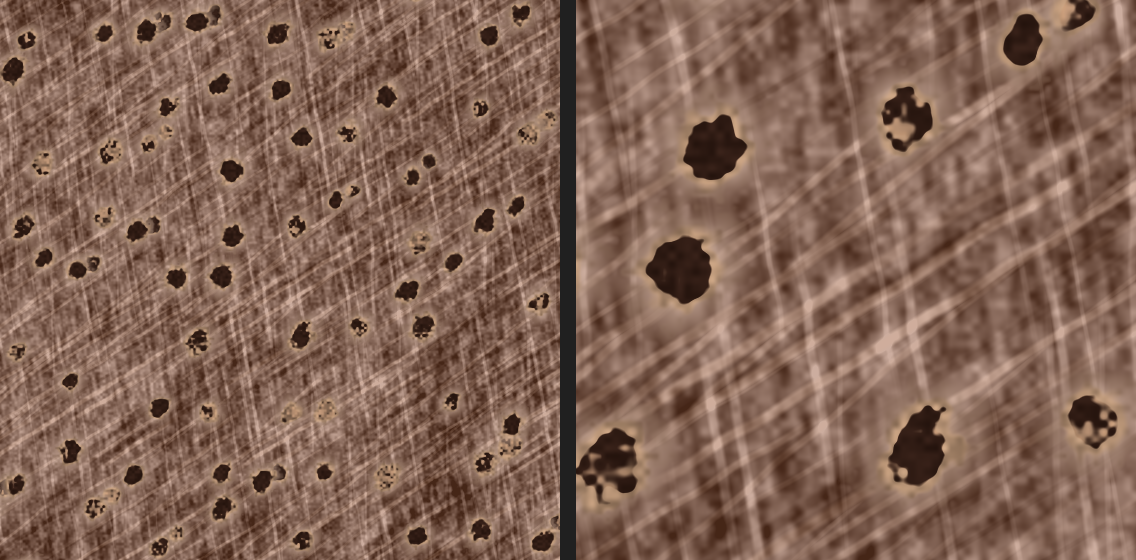
Left: the whole. Right: its middle third, enlarged.
Reproduce this texture procedurally as a WebGL 2 fragment shader.

```glsl
#version 300 es
precision highp float;
// Sawn end grain of a brown hardwood: crossing scratches and scattered open or clogged pores.
uniform vec2 u_resolution;
out vec4 fragColor;

vec2 hash2(vec2 p) {
  vec3 q = fract(p.xyx * vec3(.1031, .1030, .0973));
  q += dot(q, q.yzx + 33.33);
  return fract((q.xx + q.yz) * q.zy);
}

float noise(vec2 p) {
  vec2 i = floor(p), f = fract(p);
  f = f * f * (3. - 2. * f);
  return mix(mix(hash2(i).x, hash2(i + vec2(1, 0)).x, f.x),
             mix(hash2(i + vec2(0, 1)).x, hash2(i + 1.).x, f.x), f.y);
}

// x runs along the given direction, y across it
vec2 turned(vec2 p, float angle) {
  vec2 dir = vec2(cos(angle), sin(angle));
  return vec2(dot(p, dir), dot(p, vec2(-dir.y, dir.x)));
}

// Broken, slightly wavering lines; density is lines per canvas height
float scratches(vec2 p, float angle, float density, float width, float seed) {
  vec2 q = turned(p, angle);
  q.y += .012 * noise(q * 4. + seed) + .003 * noise(q * 35. + seed);
  float row = floor(q.y * density), ink = 0.;
  for (float i = -1.; i <= 1.; i++) {
    vec2 rnd = hash2(vec2(row + i, seed));
    float d = abs(q.y - (row + i + rnd.x) / density);
    float w = width * (.5 + rnd.y);
    float fade = smoothstep(.3, .75, noise(vec2(q.x * 7. + 40. * rnd.x, row + i + seed)));
    float line = 1. - smoothstep(w * .3, w + .5 / u_resolution.y, d);
    ink = max(ink, line * fade * (.4 + .6 * rnd.y));
  }
  return ink;
}

vec3 woodTone(float v) {
  return vec3(v, v - .122, v - .178);
}

// Paints a pore: pale ragged halo, tan wall, then a dark or clogged middle
vec3 pore(vec3 col, vec2 offset, float radius, float openness, float fine, float coarse) {
  vec2 e = turned(offset, .9) * vec2(.9, 1.1);
  float d = length(e) / radius + (coarse - .5) * .6 + (fine - .5) * .25;
  float soft = 1.3 / (u_resolution.y * radius);
  float halo = 1. - smoothstep(1.2, 2.4, d + (fine - .5) * .7);
  col = mix(col, woodTone(.58 + .22 * fine) + vec3(0, .005, -.01), halo * .7);
  float wall = smoothstep(.75, 1., d) * (1. - smoothstep(1.15, 1.5, d));
  col = mix(col, vec3(.75, .6, .46) * (.72 + .42 * fine), wall * .7);
  float inside = 1. - smoothstep(1. - soft, 1. + soft, d);
  vec3 filling = vec3(.62, .48, .37) * (.6 + .7 * fine);
  col = mix(col, filling, inside * .8);
  float gap = smoothstep(-.12, .12, openness - .55 * coarse - .45 * fine);
  return mix(col, vec3(.14, .075, .05) + .09 * fine * vec3(1, .7, .6), inside * gap);
}

void main() {
  vec2 p = gl_FragCoord.xy / u_resolution.y;
  float fine = noise(p * 210. + 17.);
  float coarse = noise(p * 85. + 5.);

  // Mottled ground with short upright fibres
  vec2 f = turned(p, 1.72);
  float v = .475;
  v += .12 * (noise(p * 5.) - .5) + .1 * (noise(p * 22.) - .5);
  v += .24 * (noise(f * vec2(38, 150)) - .5);
  v += .17 * (fine - .5) + .12 * (coarse - .5);
  v += .1 * (noise(turned(p, .6) * vec2(22, 120)) - .5);

  // Saw marks: two diagonal sets, a steep set and a few wide pale bands
  float rough = .55 + .6 * noise(p * 150.);
  float diagonal = max(scratches(p, .56, 62., .0034, 3.),
                       .8 * scratches(p, .68, 34., .003, 11.));
  float steep = max(scratches(p, 1.74, 42., .0027, 23.),
                    .8 * scratches(p, 1.6, 24., .0024, 37.));
  float bands = scratches(p, .72, 6., .013, 51.);
  v -= .09 * scratches(p + .005, .56, 48., .004, 71.);
  v += rough * (.2 * diagonal + .18 * steep + .15 * bands);
  vec3 col = woodTone(clamp(v, .27, .8));
  col += diagonal * vec3(.012, .002, -.012);

  // Pores, one jittered site per cell, some of them in pairs
  vec2 home = floor(p * 9.);
  for (int k = 0; k < 9; k++) {
    vec2 cell = home + vec2(k % 3 - 1, k / 3 - 1);
    vec2 place = hash2(cell + 7.), kind = hash2(cell + 61.), extra = hash2(cell + 113.);
    if (kind.x > .87) continue;
    vec2 offset = p - (cell + .12 + .76 * place) / 9.;
    float radius = mix(.0125, .0185, extra.x);
    float openness = mix(.22, 1.15, kind.y);
    if (extra.y < .28) {
      vec2 apart = vec2(.029, .008 + .028 * place.x);
      col = pore(col, offset - apart, radius * .85, openness * .8, fine, coarse);
    }
    col = pore(col, offset, radius, openness, fine, coarse);
  }
  fragColor = vec4(clamp(col, 0., 1.), 1.);
}
```
